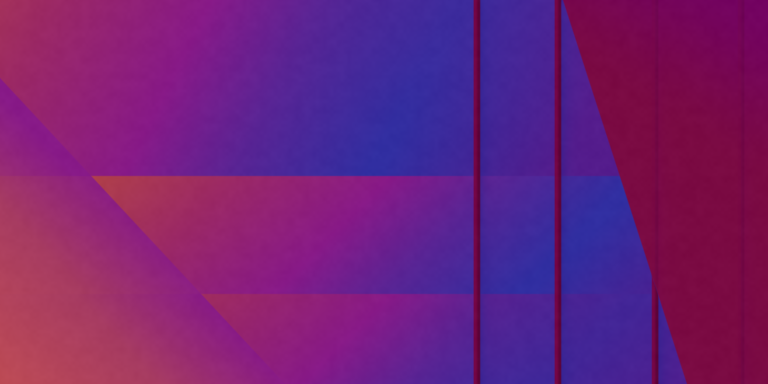
Reproduce this background procedurally as a WebGL 1 fragment shader.

```glsl
precision highp float;
// Abstract backdrop: stepped sunset gradients, a diagonal fold, a wine panel and thin upright rods.

uniform vec2 u_resolution;

#define UPPER_STEP 0.5417
#define LOWER_STEP 0.2344
#define STEP_SHIFT 0.47
#define FOLD_TOP 0.797
#define FOLD_SLOPE 1.074
#define PANEL_BASE 1.789
#define PANEL_LEAN 0.323
#define ROD_X vec4(1.242, 1.453, 1.706, 1.930)
#define ROD_HALF_WIDTH 0.0085
#define GRAIN 0.022

const vec3 EMBER   = vec3(0.70, 0.26, 0.28);
const vec3 ROSE    = vec3(0.61, 0.16, 0.39);
const vec3 MAGENTA = vec3(0.53, 0.10, 0.53);
const vec3 VIOLET  = vec3(0.35, 0.14, 0.58);
const vec3 BLUE    = vec3(0.19, 0.18, 0.63);
const vec3 INDIGO  = vec3(0.33, 0.11, 0.55);
const vec3 CORAL   = vec3(0.75, 0.30, 0.33);
const vec3 WINE    = vec3(0.48, 0.04, 0.26);
const vec3 PLUM    = vec3(0.45, 0.01, 0.38);
const vec3 ROD     = vec3(0.46, 0.02, 0.27);
const vec3 ROD_DARK = vec3(0.36, 0.01, 0.22);

float hash(vec2 p) {
  return fract(sin(dot(p, vec2(127.1, 311.7))) * 43758.5);
}

float noise(vec2 p) {
  vec2 i = floor(p), f = fract(p);
  f = f * f * (3.0 - 2.0 * f);
  return mix(mix(hash(i), hash(i + vec2(1.0, 0.0)), f.x),
             mix(hash(i + vec2(0.0, 1.0)), hash(i + 1.0), f.x), f.y);
}

// Coverage of the side where the signed distance is positive
float cover(float d) {
  float px = 1.0 / u_resolution.y;
  return smoothstep(-px, px, d);
}

float ramp(float a, float b, float t) {
  return clamp((t - a) / (b - a), 0.0, 1.0);
}

// Ember to blue and back towards indigo
vec3 sunset(float t) {
  vec3 c = mix(EMBER, ROSE, ramp(-0.26, 0.13, t));
  c = mix(c, MAGENTA, ramp(0.13, 0.55, t));
  c = mix(c, VIOLET, ramp(0.55, 0.83, t));
  c = mix(c, BLUE, ramp(0.83, 1.18, t));
  return mix(c, INDIGO, ramp(1.22, 1.68, t));
}

// Gradient of the folded corner, by distance from the fold
vec3 foldColor(float d) {
  vec3 c = mix(MAGENTA, vec3(0.65, 0.23, 0.38), ramp(-0.03, 0.22, d));
  return mix(c, CORAL, ramp(0.22, 0.54, d));
}

void main() {
  vec2 p = gl_FragCoord.xy / u_resolution * vec2(2.0, 1.0);
  float belowUpper = cover(UPPER_STEP - p.y);
  float belowLower = cover(LOWER_STEP - p.y);

  // Three horizontal bands, each restarting the gradient
  vec3 top = sunset(p.x + 0.5 * (1.0 - p.y));
  top = mix(top, VIOLET, 0.3 * smoothstep(0.55, 1.0, p.y) * ramp(0.8, 1.1, p.x));
  vec3 middle = sunset(p.x + UPPER_STEP - p.y - STEP_SHIFT);
  vec3 bottom = sunset(p.x + LOWER_STEP - p.y - STEP_SHIFT);
  bottom = mix(bottom, INDIGO, 0.5 * ramp(1.1, 1.5, p.x));
  vec3 color = mix(mix(top, middle, belowUpper), bottom, belowLower);

  // Folded corner on the left
  float fold = (FOLD_TOP - FOLD_SLOPE * p.x - p.y) / length(vec2(FOLD_SLOPE, 1.0));
  float foldStep = 0.06 * (1.0 - belowUpper) + 0.02 * belowLower;
  color = mix(color, foldColor(fold - foldStep), cover(fold));

  // Leaning panel on the right
  float panel = cover((p.x - PANEL_BASE + PANEL_LEAN * p.y) / length(vec2(1.0, PANEL_LEAN)));
  vec3 panelColor = mix(WINE, PLUM, smoothstep(1.7, 2.2, 0.6 * p.x + p.y));
  color = mix(color, panelColor, panel);

  // Upright rods with a cool shadow to the right, faint over the panel
  float strength = mix(1.0, 0.28, panel);
  vec3 shadow = mix(vec3(0.17, 0.13, 0.56), PLUM, panel);
  for (int i = 0; i < 4; i++) {
    float d = p.x - ROD_X[i];
    float glow = step(0.0, d) * exp(-max(d - ROD_HALF_WIDTH, 0.0) * 70.0);
    color = mix(color, shadow, 0.55 * strength * glow);
    vec3 rod = mix(ROD, ROD_DARK, smoothstep(-0.004, 0.005, d));
    color = mix(color, rod, strength * cover(ROD_HALF_WIDTH - abs(d)));
  }

  // Soft mottling
  float mottle = 0.6 * noise(p * 45.0) + 0.4 * noise(p * 110.0) - 0.5;
  gl_FragColor = vec4(color + GRAIN * mottle, 1.0);
}
```
